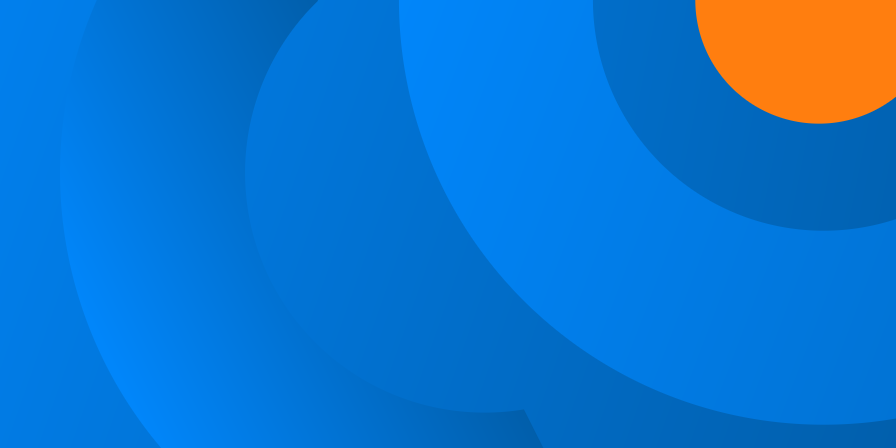
A WebGL 1 fragment shader for this background:

```glsl
precision highp float;

uniform vec2 u_resolution;

// Blue tone whose brightness is set by its green channel
vec3 blueTone(float green) {
  return vec3(0.004, green, 2.0 * green - 0.07);
}

// Antialiased coverage of a signed distance, negative inside
float coverage(float dist) {
  return clamp(0.5 - dist * u_resolution.y, 0.0, 1.0);
}

float disc(vec2 p, vec2 center, float radius) {
  return length(p - center) - radius;
}

void main() {
  // Canvas height is one unit; depth grows downward from the top edge
  vec2 p = gl_FragCoord.xy / u_resolution.y;
  float depth = 1.0 - p.y;

  // Backdrop gradient
  vec3 color = blueTone(0.5 - 0.054 * p.x - 0.019 * depth);

  // Half ring, cut by a slanted line and darkening toward it
  vec2 ringCenter = vec2(1.082, 0.614);
  float cut = dot(vec2(p.x - 0.709, depth), vec2(0.893, -0.45));
  float ring = max(disc(p, ringCenter, 0.948), -disc(p, ringCenter, 0.535));
  vec3 ringColor = blueTone(clamp(0.37 - 0.2 * cut, 0.36, 0.525));
  color = mix(color, ringColor, coverage(max(ring, cut)));

  // Concentric corner discs
  vec2 cornerCenter = vec2(1.8385, 1.0);
  vec3 brightBlue = blueTone(0.525 - 0.05 * (p.x - 0.89) - 0.019 * depth);
  vec3 deepBlue = blueTone(0.43 - 0.06 * (p.x - 1.33) - 0.012 * depth);
  color = mix(color, brightBlue, coverage(disc(p, cornerCenter, 0.948)));
  color = mix(color, deepBlue, coverage(disc(p, cornerCenter, 0.515)));

  // Orange core
  vec3 orange = vec3(1.0, 0.495, 0.06);
  color = mix(color, orange, coverage(disc(p, vec2(1.828, 1.0), 0.276)));

  gl_FragColor = vec4(color, 1.0);
}
```
